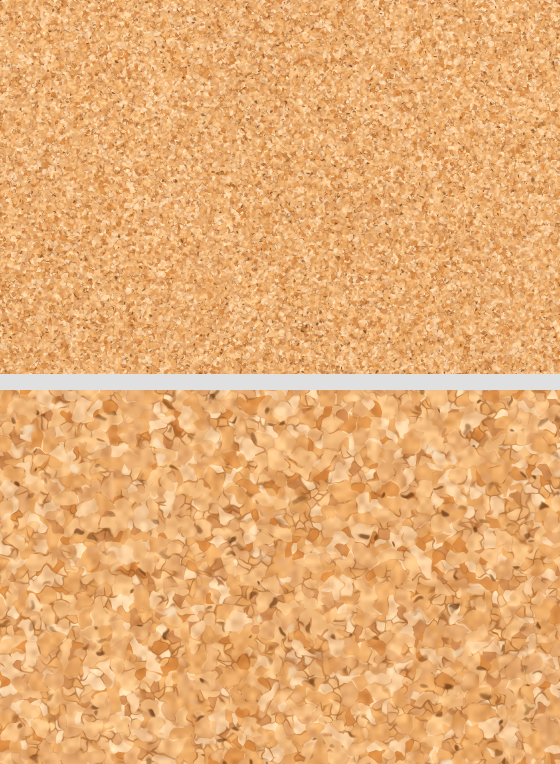
Top: the whole. Bottom: its middle third, enlarged.
Reproduce this texture procedurally as a Shadertoy shader.

```glsl
// Pressed cork board: packed tan granules with dark bark specks and pale chips.
#define COARSE_PITCH 70.0   // large granules per canvas height
#define FINE_PITCH 122.0    // small granules per canvas height
#define COARSE_SHARE 0.50   // fraction of large granules kept
#define TONE_SPREAD 0.80    // colour contrast between large granules
#define SEAM_DEPTH 0.72     // darkness of gaps between granules
#define MOTTLE 0.30         // fine tone variation inside granules
#define DARK_SHARE 0.17     // chance of a bark speck per cell
#define PALE_SHARE 0.06     // chance of a pale chip per cell
#define BROAD_TONE 0.035    // slow variation over the board
#define EXPOSURE 1.03

const vec3 MEAN_COLOR = vec3(0.91, 0.68, 0.44);
const vec3 SEAM_COLOR = vec3(0.62, 0.36, 0.15);
const vec3 BARK_COLOR = vec3(0.42, 0.23, 0.09);
const vec3 PALE_COLOR = vec3(0.98, 0.89, 0.76);

// Integer hash: three random values in 0..1 per cell and seed
vec3 hash3(vec2 cell, int seed) {
    uvec3 v = uvec3(ivec3(ivec2(cell), seed));
    v = v * 1664525u + 1013904u;
    v.x += v.y * v.z; v.y += v.z * v.x; v.z += v.x * v.y;
    v ^= v >> 16u;
    v.x += v.y * v.z; v.y += v.z * v.x; v.z += v.x * v.y;
    return vec3(v >> 8u) / 16777216.0;
}

float valueNoise(vec2 p, int seed) {
    vec2 i = floor(p), f = fract(p);
    f = f * f * (3.0 - 2.0 * f);
    float low = mix(hash3(i, seed).x, hash3(i + vec2(1, 0), seed).x, f.x);
    float high = mix(hash3(i + vec2(0, 1), seed).x, hash3(i + vec2(1, 1), seed).x, f.x);
    return mix(low, high, f.y);
}

vec2 rotate(vec2 p, float angle) {
    float c = cos(angle), s = sin(angle);
    return vec2(c * p.x + s * p.y, c * p.y - s * p.x);
}

// Cork tones, chosen by their share of the area
vec3 corkTone(float pick) {
    if (pick < 0.17) return vec3(0.95, 0.79, 0.61);
    if (pick < 0.47) return vec3(0.93, 0.72, 0.49);
    if (pick < 0.71) return vec3(0.89, 0.64, 0.38);
    if (pick < 0.87) return vec3(0.88, 0.65, 0.43);
    if (pick < 0.94) return vec3(0.83, 0.53, 0.26);
    return vec3(0.80, 0.54, 0.32);
}

// Stretched cellular granules: x = gap to the next granule, yz = random ids
vec3 granules(vec2 p, int seed) {
    vec2 base = floor(p), id = vec2(0);
    float nearest = 9.0, second = 9.0;
    for (int y = -1; y <= 1; y++)
    for (int x = -1; x <= 1; x++) {
        vec2 cell = base + vec2(x, y);
        vec3 h = hash3(cell, seed);
        vec2 d = rotate(cell + h.xy - p, 6.2832 * h.z);
        float dist = length(d * vec2(0.78, 1.28));
        if (dist < nearest) {
            second = nearest;
            nearest = dist;
            id = hash3(cell, seed + 1).xy;
        } else second = min(second, dist);
    }
    return vec3(second - nearest, id);
}

// Scattered ragged flecks, returned as coverage
float flecks(vec2 p, float share, float size, int seed) {
    vec2 base = floor(p);
    float cover = 0.0;
    for (int y = -1; y <= 1; y++)
    for (int x = -1; x <= 1; x++) {
        vec2 cell = base + vec2(x, y);
        vec3 h = hash3(cell, seed), k = hash3(cell, seed + 1);
        vec2 d = rotate(cell + h.xy - p, 6.2832 * k.x) * vec2(0.75, 1.35);
        float radius = size * mix(0.55, 1.25, k.y);
        float blob = 1.0 - smoothstep(radius * 0.5, radius * 1.4, length(d));
        cover = max(cover, blob * step(h.z, share) * mix(0.4, 1.0, k.z));
    }
    return cover;
}

vec3 corkBoard(vec2 p) {
    // Bend the lattice so granule outlines are ragged
    vec2 warp = vec2(valueNoise(p * 150.0, 11), valueNoise(p * 150.0, 12)) - 0.5;
    vec2 q = p + warp * 0.006;

    // Large, mostly light granules lie among smaller crumbs of every tone
    vec3 coarse = granules(q * COARSE_PITCH, 21);
    vec3 fine = granules(q * FINE_PITCH, 31);
    float kept = step(coarse.z, COARSE_SHARE) * smoothstep(0.03, 0.15, coarse.x);
    vec3 coarseTone = mix(MEAN_COLOR, corkTone(coarse.y * 0.91), TONE_SPREAD);
    vec3 color = mix(corkTone(fine.y), coarseTone, kept);
    float fineSeam = 1.0 - smoothstep(0.0, 0.28, fine.x);
    float coarseSeam = 1.0 - smoothstep(0.0, 0.20, coarse.x);
    float seam = mix(fineSeam, coarseSeam, kept);
    float patchy = smoothstep(0.35, 0.85, valueNoise(p * 115.0, 41));
    color = mix(color, SEAM_COLOR, seam * patchy * SEAM_DEPTH);

    // Fine mottling and slow drift, stronger in blue than in red
    float grain = 0.65 * valueNoise(p * 185.0, 51) + 0.35 * valueNoise(p * 120.0, 52) - 0.5;
    float broad = 0.6 * valueNoise(p * 3.0, 61) + 0.4 * valueNoise(p * 9.0, 62) - 0.5;
    color *= EXPOSURE + (grain * MOTTLE + broad * BROAD_TONE) * vec3(0.7, 1.1, 1.5);

    // Pale chips, then bark specks
    color = mix(color, PALE_COLOR, 0.8 * flecks(q * 56.0, PALE_SHARE, 0.27, 71));
    return mix(color, BARK_COLOR, 0.8 * flecks(q * 68.0, DARK_SHARE, 0.20, 81));
}

void mainImage(out vec4 fragColor, in vec2 fragCoord) {
    // Four samples smooth the granule edges
    vec3 sum = vec3(0);
    for (int i = 0; i < 4; i++) {
        vec2 offset = vec2(i & 1, i >> 1) * 0.5 - 0.25;
        sum += corkBoard((fragCoord + offset) / iResolution.y);
    }
    fragColor = vec4(clamp(sum * 0.25, 0.0, 1.0), 1.0);
}
```
